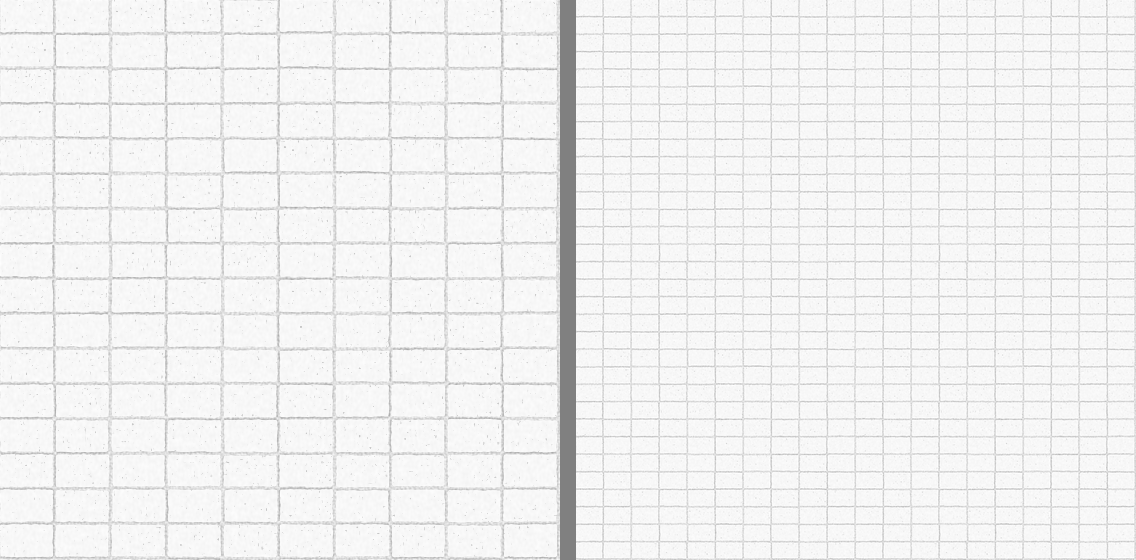
Left: one tile. Right: repeated 2 by 2.
This pattern is drawn by a Shadertoy shader. Its source:

```glsl
#define COUNT vec2(10.0, 16.0)      // bricks across and down
#define SHIFT vec2(0.003, -0.003)   // joint position against the canvas edge
#define HALF_JOINT 0.0030
#define CORNER 0.0035
#define JITTER 0.0018               // offset of each joint segment
#define WOBBLE 0.0014               // unevenness of brick edges
#define FACE 0.971
#define MORTAR 0.885
#define GROOVE 0.74
#define PIT 0.72
#define PIT_AMOUNT 0.75

float hash(vec2 p, float salt) {
    uint h = uint(p.x) * 1619u + uint(p.y) * 31337u + uint(salt) * 6971u + 1013u;
    h = (h ^ (h >> 15)) * 0x2c1b3c6du;
    h = (h ^ (h >> 12)) * 0x297a2d39u;
    h ^= h >> 15;
    return float(h & 0xffffu) / 65535.0;
}

float cornerSlope(vec2 corner, vec2 offset, vec2 period, float salt) {
    float angle = 6.2832 * hash(floor(mod(corner + 0.5, period)), salt);
    return dot(vec2(cos(angle), sin(angle)), offset);
}

// Gradient noise that wraps after a whole number of cells across the canvas
float wrapNoise(vec2 uv, vec2 period, float salt) {
    vec2 p = uv * period, i = floor(p), f = p - i;
    vec2 u = f * f * f * (f * (f * 6.0 - 15.0) + 10.0);
    vec2 e = vec2(1.0, 0.0);
    float low = mix(cornerSlope(i, f, period, salt),
                    cornerSlope(i + e.xy, f - e.xy, period, salt), u.x);
    float high = mix(cornerSlope(i + e.yx, f - e.yx, period, salt),
                     cornerSlope(i + e.xx, f - e.xx, period, salt), u.x);
    return mix(low, high, u.y);
}

void mainImage(out vec4 fragColor, in vec2 fragCoord) {
    float px = 1.0 / iResolution.y;
    vec2 uv = fract(fragCoord / iResolution.xy + SHIFT);

    // Uneven grid: x holds the vertical joint, y the horizontal one
    vec2 warp = vec2(wrapNoise(uv, vec2(50.0), 1.0), wrapNoise(uv, vec2(50.0), 2.0))
              + 0.8 * vec2(wrapNoise(uv, vec2(160.0), 3.0), wrapNoise(uv, vec2(160.0), 4.0));
    vec2 grid = (uv + WOBBLE * warp) * COUNT;
    vec2 cell = floor(grid), joint = floor(grid + 0.5);
    vec2 brick = mod(cell, COUNT);
    vec2 upright = mod(vec2(joint.x, cell.y), COUNT);
    vec2 level = mod(vec2(cell.x, joint.y), COUNT);

    // Each joint segment has its own offset, depth and width
    vec2 offset = vec2(hash(upright, 5.0), hash(level, 6.0)) - 0.5;
    vec2 depth = vec2(hash(upright, 7.0), hash(level, 8.0));
    depth.x = 0.5 * depth.x + 0.5 * mod(joint.x, 2.0);
    vec2 across = (grid - joint) / COUNT + JITTER * offset;
    vec2 halfWidth = HALF_JOINT * (1.1 - 0.3 * depth);
    vec2 inset = abs(across) - halfWidth;
    float inside = CORNER - length(max(CORNER - inset, 0.0));
    float faceMask = smoothstep(-0.6 * px, 0.6 * px, inside);

    // Dark groove along one side of the mortar, absent at crossings
    vec2 side = sign(vec2(hash(upright, 9.0), hash(level, 10.0)) - 0.5);
    vec2 fromGroove = abs(across - side * 0.55 * halfWidth);
    vec2 groove = 1.0 - smoothstep(vec2(0.0006), vec2(0.0012 + px), fromGroove);
    groove *= (0.15 + 0.85 * depth) * smoothstep(-0.001, 0.002, inset.yx);

    // Grainy mortar
    float grain = wrapNoise(uv, vec2(240.0), 11.0);
    float mortar = mix(MORTAR, GROOVE, max(groove.x, groove.y)) + 0.14 * grain;

    // Faint relief on the face, with a pale lip
    float relief = wrapNoise(uv, vec2(180.0, 130.0), 12.0)
                 + 0.6 * wrapNoise(uv, vec2(70.0), 13.0);
    float lip = 1.0 - smoothstep(0.0, CORNER, inside);
    float face = FACE + 0.022 * relief + 0.012 * lip;

    // Pits and short scratches, clustered toward the upper right of some bricks
    vec2 local = grid - cell;
    float wear = hash(brick, 14.0);
    float cluster = wrapNoise(uv, vec2(60.0), 15.0) + 0.3 * wear
                  + 0.35 * wear * (local.x + local.y - 1.0);
    float speck = wrapNoise(uv, vec2(210.0, 190.0), 16.0);
    float scratch = wrapNoise(uv, vec2(190.0, 85.0), 17.0);
    float pits = smoothstep(0.34, 0.58, speck) * smoothstep(-0.05, 0.35, cluster);
    pits += 0.7 * smoothstep(0.38, 0.58, scratch) * smoothstep(0.2, 0.5, cluster);
    face = mix(face, PIT, PIT_AMOUNT * min(pits, 1.0));

    float tone = clamp(mix(mortar, face, faceMask), 0.0, 1.0);
    fragColor = vec4(vec3(tone), 1.0);
}
```
